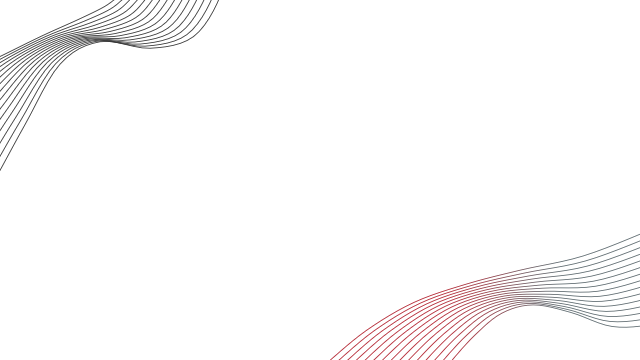
Write a Shadertoy shader that draws this background.

```glsl
#define LINES 15
#define KNOTS 9
#define STEPS_PER_SPAN 6
#define LINE_WIDTH 0.0023
#define PAPER vec3(1.0)
#define CHARCOAL vec3(0.20)
#define CRIMSON vec3(0.70, 0.13, 0.18)
#define SLATE vec3(0.36, 0.41, 0.43)
#define FADE_START 1.20
#define FADE_END 1.58

// Catmull-Rom spline; s runs over the inner spans of the knots
vec2 spline(vec2 knots[KNOTS], float s) {
    int i = min(int(s), KNOTS - 4);
    float t = s - float(i);
    vec2 a = knots[i], b = knots[i + 1], c = knots[i + 2], d = knots[i + 3];
    return b + 0.5 * t * (c - a + t * (2.0 * a - 5.0 * b + 4.0 * c - d
             + t * (3.0 * (b - c) + d - a)));
}

float segmentDistance(vec2 p, vec2 a, vec2 b) {
    vec2 ap = p - a, ab = b - a;
    return length(ap - ab * clamp(dot(ap, ab) / dot(ab, ab), 0.0, 1.0));
}

// Share of a pixel covered by a thin line
float lineCoverage(float dist, float pixel) {
    float d = dist / pixel;
    float halfWidth = 0.5 * LINE_WIDTH / pixel;
    return max(0.0, min(d + 0.5, halfWidth) - max(d - 0.5, -halfWidth));
}

// Ink of a family of lines blended between two border curves
float ribbonInk(vec2 p, vec2 upper[KNOTS], vec2 lower[KNOTS], float pixel) {
    float nearest[LINES];
    for (int k = 0; k < LINES; k++) nearest[k] = 1e3;

    vec2 lastUpper = spline(upper, 0.0);
    vec2 lastLower = spline(lower, 0.0);
    for (int i = 1; i <= (KNOTS - 3) * STEPS_PER_SPAN; i++) {
        float s = float(i) / float(STEPS_PER_SPAN);
        vec2 nextUpper = spline(upper, s);
        vec2 nextLower = spline(lower, s);
        for (int k = 0; k < LINES; k++) {
            float blend = float(k) / float(LINES - 1);
            vec2 a = mix(lastUpper, lastLower, blend);
            vec2 b = mix(nextUpper, nextLower, blend);
            nearest[k] = min(nearest[k], segmentDistance(p, a, b));
        }
        lastUpper = nextUpper;
        lastLower = nextLower;
    }

    float clearPaper = 1.0;
    for (int k = 0; k < LINES; k++) clearPaper *= 1.0 - lineCoverage(nearest[k], pixel);
    return 1.0 - clearPaper;
}

void mainImage(out vec4 fragColor, in vec2 fragCoord) {
    float pixel = 1.0 / iResolution.y;
    vec2 p = fragCoord * pixel;
    vec3 color = PAPER;

    // Charcoal ribbon in the upper left corner
    if (p.x < 0.65 && p.y > 0.45) {
        vec2 upper[KNOTS] = vec2[KNOTS](
            vec2(-0.347, 0.653), vec2(-0.220, 0.731), vec2(-0.116, 0.787),
            vec2(0.000, 0.843), vec2(0.116, 0.900), vec2(0.220, 0.947),
            vec2(0.289, 0.981), vec2(0.329, 1.009), vec2(0.370, 1.032));
        vec2 lower[KNOTS] = vec2[KNOTS](
            vec2(-0.069, 0.421), vec2(-0.023, 0.486), vec2(0.069, 0.653),
            vec2(0.167, 0.822), vec2(0.278, 0.884), vec2(0.417, 0.866),
            vec2(0.537, 0.898), vec2(0.611, 1.009), vec2(0.625, 1.116));
        color = mix(color, CHARCOAL, ribbonInk(p, upper, lower, pixel));
    }

    // Crimson to slate ribbon in the lower right corner
    if (p.x > 0.88 && p.y < 0.40) {
        vec2 upper[KNOTS] = vec2[KNOTS](
            vec2(0.880, -0.035), vec2(0.912, -0.005), vec2(1.019, 0.083),
            vec2(1.150, 0.160), vec2(1.296, 0.211), vec2(1.447, 0.250),
            vec2(1.620, 0.289), vec2(1.806, 0.361), vec2(1.944, 0.421));
        vec2 lower[KNOTS] = vec2[KNOTS](
            vec2(1.215, -0.053), vec2(1.252, -0.005), vec2(1.319, 0.069),
            vec2(1.394, 0.130), vec2(1.481, 0.153), vec2(1.586, 0.132),
            vec2(1.701, 0.093), vec2(1.817, 0.100), vec2(1.921, 0.132));
        vec3 ink = mix(CRIMSON, SLATE, smoothstep(FADE_START, FADE_END, p.x));
        color = mix(color, ink, ribbonInk(p, upper, lower, pixel));
    }

    fragColor = vec4(color, 1.0);
}
```
